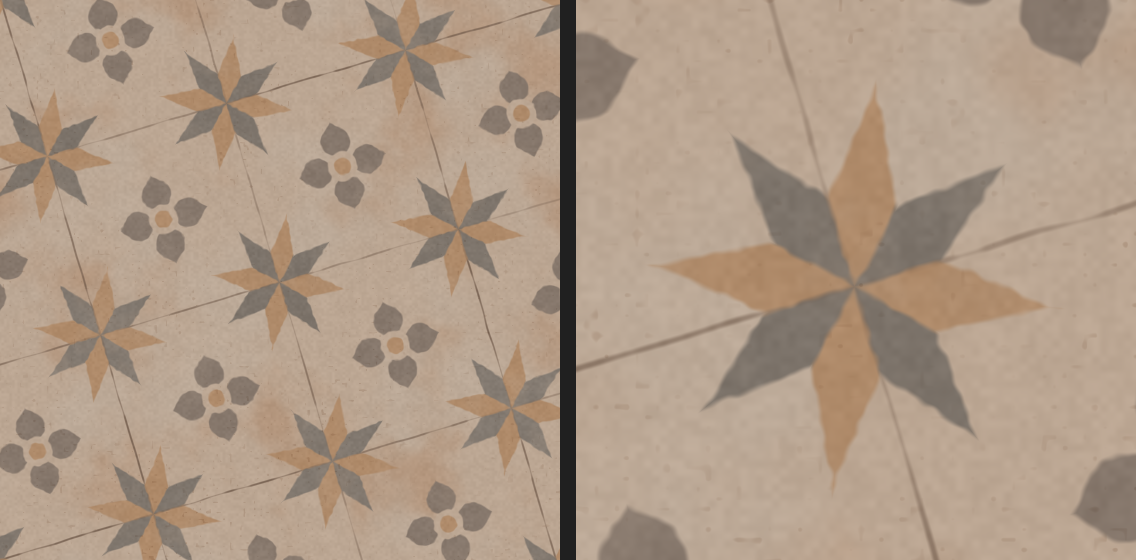
Left, the full canvas; right, a detail of the centre.
Give the GLSL for this pattern, as a WebGL 2 fragment shader.

```glsl
#version 300 es
precision highp float;
// Worn cement tiles on a tilted square grid, three tiles to the canvas height.
// Eight-pointed stars sit on the tile corners and four-petal flowers in the
// tile centres; value noise adds stains, grain and broken grout lines.

uniform vec2 u_resolution;
out vec4 fragColor;

const float PI = 3.14159265;
const float TILES = 3.0;             // tiles per canvas height
const float TILT = 0.288;            // grid rotation, radians
const vec2 ORIGIN = vec2(0.499, 0.496);

// Sizes in tile units
const float OCHRE_TIP = 0.355;
const float GREY_TIP = 0.342;
const float STAR_NOTCH = 0.165;
const float PETAL_CENTRE = 0.137;
const float PETAL_RADIUS = 0.078;
const float PETAL_TIP = 0.240;
const float RING_RADIUS = 0.079;
const float DISC_RADIUS = 0.045;
const float GROUT_HALF_WIDTH = 0.0042;
const float EDGE_SOFTNESS = 0.006;
const float EDGE_WEAR = 0.008;

const vec3 BEIGE = vec3(0.735, 0.652, 0.575);
const vec3 STAIN = vec3(0.695, 0.568, 0.465);
const vec3 CHALK = vec3(0.740, 0.675, 0.610);
const vec3 OCHRE = vec3(0.685, 0.540, 0.410);
const vec3 STAR_GREY = vec3(0.495, 0.460, 0.425);
const vec3 FLOWER_GREY = vec3(0.520, 0.463, 0.418);
const vec3 GROUT = vec3(0.430, 0.345, 0.285);

float hash(vec2 p) {
    return fract(sin(dot(p, vec2(127.1, 311.7))) * 43758.5453);
}

float noise(vec2 p) {
    vec2 i = floor(p), f = fract(p);
    f = f * f * (3.0 - 2.0 * f);
    return mix(mix(hash(i), hash(i + vec2(1, 0)), f.x),
               mix(hash(i + vec2(0, 1)), hash(i + vec2(1, 1)), f.x), f.y);
}

float fbm(vec2 p) {
    float sum = 0.0, gain = 0.5;
    for (int i = 0; i < 5; i++) {
        sum += gain * noise(p);
        p = mat2(1.6, 1.2, -1.2, 1.6) * p + 7.3;
        gain *= 0.5;
    }
    return sum;
}

// Signed distance to one edge of a star point, mirrored about its axis
float starDistance(vec2 q, float angle, float tip) {
    float a = abs(mod(angle, PI / 4.0) - PI / 8.0);
    vec2 v = length(q) * vec2(cos(a), sin(a));
    vec2 notch = STAR_NOTCH * vec2(cos(PI / 8.0), sin(PI / 8.0));
    vec2 normal = normalize(vec2(notch.y, tip - notch.x));
    return dot(v - vec2(tip, 0.0), normal);
}

// Four teardrops: a round bulb with tangents meeting at the tip
float petalDistance(vec2 q) {
    q = abs(q);
    if (q.y > q.x) q = q.yx;
    float reach = PETAL_TIP - PETAL_CENTRE;
    float s = PETAL_RADIUS / reach;
    vec2 normal = vec2(s, sqrt(1.0 - s * s));
    vec2 v = q - vec2(PETAL_CENTRE, 0.0);
    bool onTip = dot(v, vec2(normal.y, -normal.x)) > 0.0;
    return onTip ? dot(v, normal) - PETAL_RADIUS : length(v) - PETAL_RADIUS;
}

// Grout visibility, varying by segment and along its length
float groutLine(float offset, float along, float line, float seed, float aa) {
    float segment = mix(0.3, 0.95, hash(vec2(line, floor(along)) + seed));
    float breaks = smoothstep(0.15, 0.6, noise(vec2(along * 14.0, line * 5.0 + seed)));
    float wobble = 0.006 * (noise(vec2(along * 9.0, line + seed)) - 0.5);
    float width = GROUT_HALF_WIDTH * mix(0.7, 1.2, breaks);
    float cover = 1.0 - smoothstep(width - aa, width + aa, abs(offset + wobble));
    return cover * segment * mix(0.5, 1.0, breaks);
}

void main() {
    vec2 uv = gl_FragCoord.xy / u_resolution.y;
    float aa = max(EDGE_SOFTNESS, TILES / u_resolution.y);
    float c = cos(TILT), s = sin(TILT);
    vec2 p = TILES * mat2(c, -s, s, c) * (uv - ORIGIN);
    vec2 corner = round(p);
    vec2 q = p - corner;
    vec2 f = fract(p) - 0.5;
    float wear = EDGE_WEAR * (noise(uv * 130.0) - 0.5);

    // Stained ground, with a slight shift from tile to tile
    float tileTone = hash(floor(p) + 4.0) - 0.5;
    vec3 color = mix(BEIGE, STAIN, 0.75 * smoothstep(0.46, 0.78, fbm(uv * 8.0) + 0.06 * tileTone));
    color = mix(color, CHALK, 0.6 * smoothstep(0.45, 0.75, fbm(uv * 7.0 + 31.0)));

    // Corner star in alternating grey and ochre
    float angle = atan(q.y, q.x);
    float r = length(q);
    float side = r * sin(4.0 * angle) * 0.25;
    float greyPart = smoothstep(-aa, aa, side + wear);
    float starEdge = starDistance(q, angle, side > 0.0 ? GREY_TIP : OCHRE_TIP) + wear;
    float star = 1.0 - smoothstep(-aa, aa, starEdge);
    float fade = 0.16 * smoothstep(0.4, 0.75, fbm(uv * 26.0 + 11.0));
    vec3 starColor = mix(OCHRE, STAR_GREY + 0.03 * (hash(corner) - 0.5), greyPart);
    color = mix(color, starColor, star * (0.98 - fade));

    // Centre flower: petals, pale ring, ochre disc
    float centre = length(f);
    float petals = 1.0 - smoothstep(-aa, aa, petalDistance(f) + wear);
    color = mix(color, FLOWER_GREY, petals * (0.98 - 0.7 * fade));
    color = mix(color, BEIGE, 1.0 - smoothstep(-aa, aa, centre - RING_RADIUS + wear));
    color = mix(color, OCHRE, 0.95 * (1.0 - smoothstep(-aa, aa, centre - DISC_RADIUS + wear)));

    // Grout, mostly hidden where it crosses a star
    float grout = max(groutLine(q.x, p.y, corner.x, 3.0, aa * 0.7),
                      groutLine(q.y, p.x, corner.y, 19.0, aa * 0.7));
    color = mix(color, GROUT, grout * mix(0.85, 0.3, star));

    // Grain and scattered pits
    color += 0.035 * (noise(uv * 210.0) - 0.5) + 0.03 * (fbm(uv * 45.0) - 0.5);
    float pits = smoothstep(0.83, 0.97, noise(uv * 165.0 + 50.0)) * noise(uv * 12.0 + 5.0);
    color = mix(color, color * vec3(0.86, 0.81, 0.77), 0.6 * pits);

    fragColor = vec4(color, 1.0);
}
```
